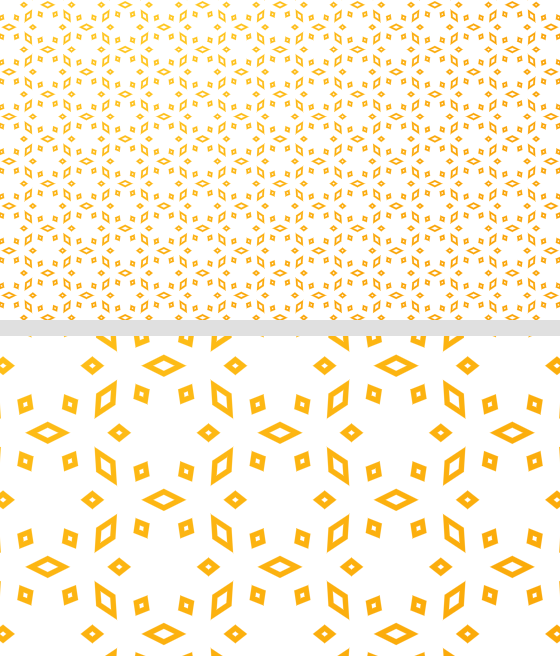
Top: the whole. Bottom: its middle third, enlarged.
Reproduce this pattern procedurally as a Shadertoy shader.

```glsl
// Amber rhombus frames on white, set on a hexagonal lattice: a large rhombus
// lies along each hexagon edge and six small ones ring each hexagon centre.
// Every pixel is folded into one mirrored wedge; a soft radial ramp tints it.

const float SPACING = 0.1397;                 // hexagon centre distance, canvas heights
const vec2 CENTRE_SHIFT = vec2(0.0, -0.004);  // lattice shift from the canvas centre

// Lengths below are in units of SPACING; sizes are half diagonals.
const vec2 LARGE_SIZE = vec2(0.167, 0.083);
const vec2 LARGE_HOLE = vec2(0.078, 0.038);
const vec2 SMALL_SIZE = vec2(0.088, 0.070);
const vec2 SMALL_HOLE = vec2(0.024, 0.019);
const float SMALL_RADIUS = 0.333;

const vec3 PAPER = vec3(1.0);
const vec3 YELLOW = vec3(1.0, 0.78, 0.12);
const vec3 ORANGE = vec3(0.98, 0.64, 0.02);
const vec2 GLOW_CENTRE = vec2(-0.40, 0.52);   // from the canvas centre, in heights
const float GLOW_RADIUS = 1.25;
const float EDGE_SOFTNESS = 0.75;             // half width of the edge ramp, in pixels

const float SECTOR = 1.04719755;              // 60 degrees

// Offset from the nearest point of a triangular lattice with unit spacing.
vec2 hexOffset(vec2 p) {
    vec2 cell = vec2(sqrt(3.0), 1.0);
    vec2 a = mod(p + 0.5 * cell, cell) - 0.5 * cell;
    vec2 b = mod(p, cell) - 0.5 * cell;
    return dot(a, a) < dot(b, b) ? a : b;
}

// Fold the plane into the wedge from 0 to 30 degrees.
vec2 foldWedge(vec2 p) {
    float angle = atan(p.y, p.x);
    angle = abs(angle - SECTOR * floor(angle / SECTOR + 0.5));
    return length(p) * vec2(cos(angle), sin(angle));
}

// Signed distance to the side lines of a rhombus.
float rhombus(vec2 p, vec2 halfDiagonals) {
    vec2 slope = 1.0 / halfDiagonals;
    return (dot(abs(p), slope) - 1.0) / length(slope);
}

float rhombusFrame(vec2 p, vec2 size, vec2 hole) {
    return max(rhombus(p, size), -rhombus(p, hole));
}

void mainImage(out vec4 fragColor, in vec2 fragCoord) {
    vec2 uv = (fragCoord - 0.5 * iResolution.xy) / iResolution.y;
    vec2 p = foldWedge(hexOffset((uv - CENTRE_SHIFT) / SPACING));

    // Small rhombi point outward from the hexagon centre.
    float small = rhombusFrame(p - vec2(SMALL_RADIUS, 0.0), SMALL_SIZE, SMALL_HOLE);

    // Large rhombi lie along the hexagon edges.
    vec2 normal = vec2(cos(0.5 * SECTOR), sin(0.5 * SECTOR));
    vec2 onEdge = vec2(dot(p, vec2(-normal.y, normal.x)), dot(p, normal) - 0.5);
    float large = rhombusFrame(onEdge, LARGE_SIZE, LARGE_HOLE);

    // Edge smoothing and tint.
    float soft = EDGE_SOFTNESS / (iResolution.y * SPACING);
    float ink = 1.0 - smoothstep(-soft, soft, min(small, large));
    float fade = smoothstep(0.0, 1.0, distance(uv, GLOW_CENTRE) / GLOW_RADIUS);
    vec3 amber = mix(YELLOW, ORANGE, fade);
    fragColor = vec4(mix(PAPER, amber, ink), 1.0);
}
```
